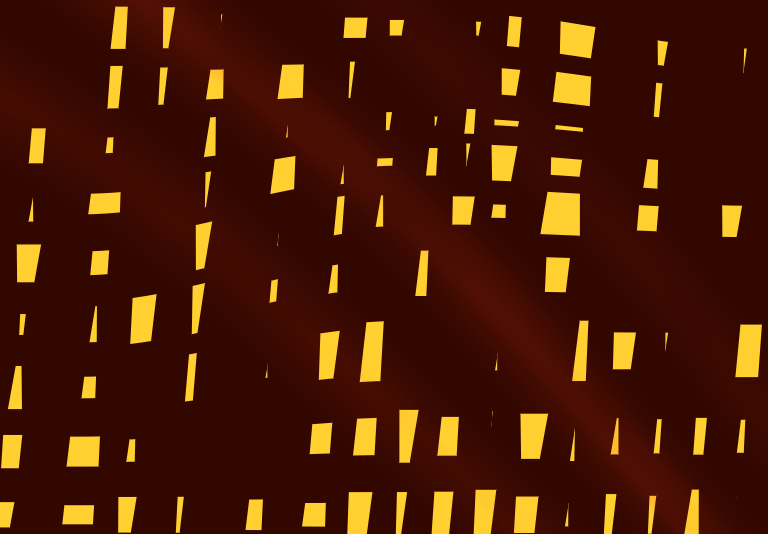
A Shadertoy shader for this background:

```glsl
// Backlit lattice: a warped grid of small, uneven yellow openings in a dark
// red-brown sheet, crossed by soft diagonal bands of red light.
// Each opening is a tapered box; bent rows and leaning columns place them.

const vec3 DARK   = vec3(0.195, 0.027, 0.000);
const vec3 GLOW   = vec3(0.370, 0.075, 0.020);
const vec3 YELLOW = vec3(1.000, 0.815, 0.190);
const vec3 ORANGE = vec3(1.000, 0.640, 0.170);

// Lengths are in canvas heights; y runs down from the top edge.
const int   ROWS = 9;
const int   COLUMNS = 16;
const float LOWER_ROW = 6.0;       // columns close up from this row down
const float ROW_START = 0.052;
const float ROW_STEP = 0.114;
const float ROW_SQUEEZE = 0.116;
const float ROW_DROOP = 0.062;
const float COLUMN_START = 0.045;
const float COLUMN_STEP = 0.1124;
const float COLUMN_WOBBLE = 0.019;
const float COLUMN_SQUEEZE = 0.127;
const float COLUMN_CLOSING = 0.034;
const float LEAN = 0.085;
const float LEAN_PIVOT = 0.393;
const float HALF_WIDTH = 0.0115;
const float WIDTH_SPREAD = 0.032;
const float HEIGHT_SPREAD = 0.030;
const float TAPER = 0.20;
const float BAND_SPACING = 0.375;
const float BAND_WIDTH = 0.085;

const float PI = 3.14159;

float hash(vec2 p, float seed) {
    return fract(sin(dot(p, vec2(127.1, 311.7)) + seed * 74.7) * 43758.5);
}

float bump(float x, float center, float width) {
    float t = (x - center) / width;
    return exp(-t * t);
}

// Centre line of a row: crowded in the middle, bending along x.
float rowY(float row, float x) {
    float t = pow(clamp(row / 8.0, 0.0, 1.0), 1.15);
    float squeeze = pow(max(sin(PI * t), 0.0), 1.5);
    float reach = mix(0.13, 1.0, smoothstep(0.15, 0.75, x));
    float droop = smoothstep(0.84, 1.42, x) * max(1.0 - row / 6.0, 0.0);
    return ROW_START + ROW_STEP * row - ROW_SQUEEZE * squeeze * reach
         + ROW_DROOP * droop;
}

// Centre line of a column: leaning, and spaced differently low down.
float columnX(float col, float row, float y) {
    float wobble = (1.0 + cos(1.8 * (col - 1.0))) * (1.0 - smoothstep(5.0, 7.0, col));
    float shift = row < LOWER_ROW ? COLUMN_SQUEEZE * bump(col, 9.4, 2.0)
                                  : COLUMN_CLOSING * max(col - 6.0, 0.0);
    return COLUMN_START + COLUMN_STEP * col + COLUMN_WOBBLE * wobble - shift
         + LEAN * (LEAN_PIVOT - y);
}

// Distance to one opening; a negative width leaves the cell closed.
float opening(vec2 p, vec2 cell, float centerY, float pitch) {
    float dy = p.y - centerY;
    float dx = p.x - columnX(cell.x, cell.y, p.y);
    float halfHeight = 0.31 * pitch - 0.005
                     + (hash(cell, 1.0) - 0.5) * HEIGHT_SPREAD;
    float halfWidth = HALF_WIDTH + (hash(cell, 2.0) - 0.65) * WIDTH_SPREAD
                    + 0.008 * bump(cell.x, 1.0, 0.6);
    if (cell.y < LOWER_ROW) halfWidth += 0.014 * bump(cell.x, 10.0, 0.6);
    halfWidth += dy * TAPER * (hash(cell, 3.0) - 0.5);
    return max(abs(dx) - halfWidth, abs(dy) - halfHeight);
}

// Three curved diagonal bands, the middle one strongest.
float lightBands(vec2 p) {
    float x = p.x - 0.75;
    float across = p.y - 0.40 - 0.95 * x - 0.21 * x * x;
    float along = p.x + p.y;
    float light = 0.0;
    for (int i = -1; i <= 1; i++) {
        float k = float(i);
        float strength = i == 0 ? 0.75 : 0.38 + 0.10 * k;
        float drift = 0.012 * sin(along * 4.0 + k * 2.0);
        float flicker = 0.85 + 0.15 * sin(along * 7.0 + k) * sin(along * 3.1 + 0.6);
        light += strength * flicker
               * bump(across, k * BAND_SPACING + drift, BAND_WIDTH);
    }
    return light * (0.94 + 0.06 * sin(across * 70.0 + sin(along * 5.0)));
}

void mainImage(out vec4 fragColor, in vec2 fragCoord) {
    vec2 p = fragCoord / iResolution.y;
    p.y = 1.0 - p.y;
    float pixel = 1.0 / iResolution.y;

    // Nearest opening over the whole lattice
    float d = 1.0;
    vec2 nearest = vec2(0.0);
    for (int r = 0; r < ROWS; r++) {
        float row = float(r);
        float centerY = rowY(row, p.x);
        if (abs(p.y - centerY) > ROW_STEP) continue;
        float pitch = rowY(row + 0.5, p.x) - rowY(max(row - 0.5, 0.0), p.x);
        if (r == 0) pitch *= 2.0;
        for (int c = 0; c < COLUMNS; c++) {
            vec2 cell = vec2(float(c), row);
            float cellD = opening(p, cell, centerY, pitch);
            if (cellD < d) { d = cellD; nearest = cell; }
        }
    }

    // Sheet, then openings warmed where a band crosses them
    float light = lightBands(p);
    vec3 color = mix(DARK, GLOW, clamp(light, 0.0, 1.0));
    float warmth = smoothstep(0.3, 0.75, light) * hash(nearest, 4.0);
    vec3 lit = mix(YELLOW, ORANGE, warmth);
    color = mix(color, lit, clamp(0.5 - d / pixel, 0.0, 1.0));
    fragColor = vec4(color, 1.0);
}
```
